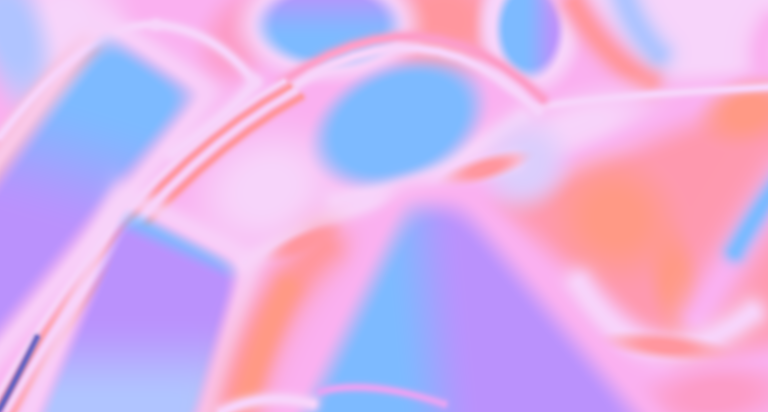
Give the GLSL for this background, as a WebGL 2 fragment shader.

```glsl
#version 300 es
precision highp float;
uniform vec2 u_resolution;
out vec4 fragColor;

// Tunable values: the canvas spans EXTENT units
const vec2 EXTENT = vec2(187, 100);
const int CURVE_STEPS = 12;
const int CREASE_COUNT = 4;
const vec2 CREASE_GAP = vec2(1.4, -1.2);
const float HALO = 3.2;
const float CRISP = 0.22;
const float HAZY = 0.65;
const vec3 PINK = vec3(0.98, 0.69, 0.94);
const vec3 PALE = vec3(0.97, 0.83, 0.98);
const vec3 ROSE = vec3(0.99, 0.61, 0.78);
const vec3 CORAL = vec3(1.0, 0.59, 0.62);
const vec3 ORANGE = vec3(1.0, 0.6, 0.52);
const vec3 SKY = vec3(0.49, 0.73, 1.0);
const vec3 MIST = vec3(0.69, 0.77, 1.0);
const vec3 VIOLET = vec3(0.73, 0.57, 0.99);
const vec3 INDIGO = vec3(0.4, 0.38, 0.75);

vec2 p;
vec3 color;

// Soft rotated ellipse: center and radii
void spot(vec3 tint, vec4 shape, float angle, float soft) {
    float c = cos(angle), s = sin(angle);
    vec2 q = mat2(c, -s, s, c) * (p - shape.xy) / shape.zw;
    color = mix(color, tint, 1.0 - smoothstep(1.0 - soft, 1.0 + soft, length(q)));
}

// Glowing quadratic curve
void ribbon(vec3 tint, mat3x2 k, float width) {
    float nearest = 1e6;
    vec2 from = k[0];
    for (int i = 1; i <= CURVE_STEPS; i++) {
        float t = float(i) / float(CURVE_STEPS);
        vec2 to = mix(mix(k[0], k[1], t), mix(k[1], k[2], t), t);
        vec2 e = to - from, d = p - from;
        d -= e * clamp(dot(d, e) / dot(e, e), 0.0, 1.0);
        nearest = min(nearest, dot(d, d));
        from = to;
    }
    color = mix(color, tint, exp(-nearest / (width * width)));
}

// Rounded convex panel with a halo, corners anticlockwise
void panel(vec3 tint, vec3 rim, mat4x2 k, float soft) {
    float d = 0.0;
    for (int i = 0; i < 4; i++) {
        vec2 e = normalize(k[(i + 1) % 4] - k[i]);
        d += exp(clamp(dot(p - k[i], vec2(e.y, -e.x)) / 2.0, -40.0, 40.0));
    }
    d = 2.0 * log(d);
    float glow = (d - HALO) / HALO;
    color = mix(color, rim, 0.8 * exp(-glow * glow));
    color = mix(color, tint, 1.0 - smoothstep(-soft, soft, d));
}

void drawBackdrop() {
    spot(PALE, vec4(16, 91, 12, 18), 0.0, HAZY);
    spot(MIST, vec4(3, 92, 7, 16), 0.3, HAZY);
    spot(CORAL, vec4(108, 95, 13, 11), 0.0, HAZY);
    spot(ROSE, vec4(58, 91, 7, 10), -0.5, HAZY);
    spot(PALE, vec4(80, 94, 21, 13), 0.0, CRISP);
    spot(mix(SKY, VIOLET, smoothstep(90.0, 104.0, p.y)), vec4(80, 94, 16, 9.5), 0.0, CRISP);
    spot(PALE, vec4(129, 94, 12, 16), 0.0, CRISP);
    spot(mix(SKY, VIOLET, smoothstep(127.0, 136.0, p.x)), vec4(129, 93, 7.5, 11), 0.0, CRISP);
    panel(PALE, PINK, mat4x2(160, 80, 192, 82, 190, 110, 137, 106), 4.0);
    ribbon(MIST, mat3x2(152, 101, 154, 94, 160, 87), 4.0);
    ribbon(PINK, mat3x2(188, 94, 184, 88, 187, 82), 4.0);
    ribbon(CORAL, mat3x2(140, 99, 147, 86, 158, 80), 3.5);
}

void drawRightFold() {
    spot(PALE, vec4(140, 67, 18, 8), 0.4, HAZY);
    panel(mix(ROSE, CORAL, 0.6), PINK, mat4x2(121, 50, 165, 12, 195, 18, 191, 79), 5.0);
    spot(ORANGE, vec4(150, 47, 12, 11), -0.6, HAZY);
    spot(ORANGE, vec4(182, 73, 9, 6), 0.3, HAZY);
    spot(ORANGE, vec4(165, 30, 5, 12), 0.2, HAZY);
    ribbon(PALE, mat3x2(131, 74, 150, 77, 190, 79), 1.2);
    ribbon(PINK, mat3x2(191, 57, 180, 40, 170, 23), 5.5);
    ribbon(SKY, mat3x2(190, 56, 184, 48, 179, 39), 2.8);
    // Curved lower lip
    ribbon(PALE, mat3x2(141, 31, 157, 4, 183, 24), 4.0);
    spot(CORAL, vec4(162, 16, 11, 2.4), -0.1, HAZY);
    spot(ROSE, vec4(174, 4, 15, 6), 0.1, HAZY);
}

void drawMiddleFold() {
    ribbon(ROSE, mat3x2(69, 80, 103, 104, 132, 76), 1.6);
    ribbon(PALE, mat3x2(70, 78, 103, 101, 131, 73), 1.5);
    spot(PALE, vec4(65, 54, 15, 12), 0.4, HAZY);
    ribbon(PALE, mat3x2(82, 51, 108, 57, 127, 71), 3.5);
    spot(SKY, vec4(97, 70, 20, 13), 0.4, CRISP);
    spot(mix(PALE, MIST, 0.4), vec4(128, 60, 8, 9), -0.5, HAZY);
    ribbon(PALE, mat3x2(60, 36, 80, 51, 125, 61), 2.6);
    spot(CORAL, vec4(74, 41, 7, 2), 0.4, HAZY);
    spot(CORAL, vec4(118, 59, 8, 2.2), 0.3, HAZY);
}

void drawLeftFold() {
    ribbon(CORAL, mat3x2(-2, 58, 10, 78, 22, 88), 3.0);
    ribbon(PALE, mat3x2(0, 67, 22, 95, 38, 94), 1.3);
    ribbon(PALE, mat3x2(38, 94, 52, 93, 62, 80), 1.5);
    ribbon(PALE, mat3x2(62, 80, 57, 73, 42, 63), 2.2);
    vec3 tint = mix(VIOLET, SKY, smoothstep(48.0, 82.0, p.y + 0.3 * p.x));
    panel(tint, PALE, mat4x2(-14, 38, -8, 10, 47, 77, 26, 91), 3.0);
    // Parallel creases
    for (int i = 0; i < CREASE_COUNT; i++) {
        vec2 s = CREASE_GAP * float(i);
        ribbon(i % 2 == 0 ? PALE : CORAL, mat3x2(69, 80, 31, 59, -1, 3) + mat3x2(s, s, s), 1.1);
    }
    ribbon(INDIGO, mat3x2(-1, -1, 4, 8, 9, 18), 0.9);
}

void drawDomes() {
    vec3 tint = mix(MIST, VIOLET, smoothstep(2.0, 24.0, p.y));
    tint = mix(tint, SKY, smoothstep(56.0, 62.0, p.y + 0.45 * p.x));
    panel(tint, PALE, mat4x2(8, -6, 46, -6, 58, 35, 31, 49), 2.2);
    // Warm valley
    ribbon(CORAL, mat3x2(79, 40, 63, 25, 57, -2), 6.0);
    ribbon(ORANGE, mat3x2(70, 30, 64, 18, 60, 4), 3.5);
    tint = mix(SKY, VIOLET, smoothstep(97.0, 117.0, p.x + 0.1 * p.y));
    panel(tint, PINK, mat4x2(72, -6, 159, -6, 112, 50, 100, 50), 4.0);
    ribbon(mix(PINK, VIOLET, 0.4), mat3x2(78, 5, 90, 8, 108, 2), 1.2);
    ribbon(PALE, mat3x2(54, 0, 64, 5, 76, 2), 1.8);
}

void main() {
    p = gl_FragCoord.xy / u_resolution * EXTENT;
    color = PINK;
    drawBackdrop(); drawRightFold(); drawMiddleFold(); drawLeftFold(); drawDomes();
    fragColor = vec4(color, 1.0);
}
```
